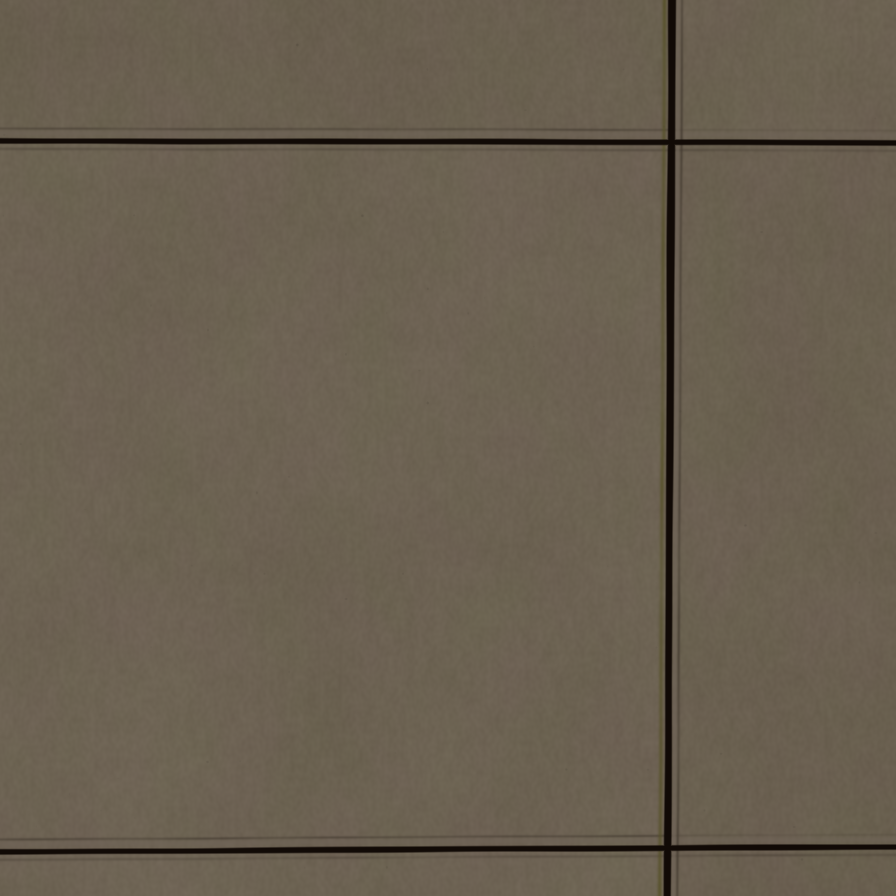
Reproduce this texture procedurally as a WebGL 1 fragment shader.

```glsl
precision highp float;

uniform vec2 u_resolution;

#define TILE_SIZE 0.79
#define JOINT_ORIGIN vec2(0.745, 0.0495)
#define JOINT_HALF_WIDTH vec2(0.0041, 0.0031)
#define TILE_COLOR vec3(0.422, 0.382, 0.320)
#define JOINT_COLOR vec3(0.065, 0.038, 0.022)
#define OLIVE_COLOR vec3(0.335, 0.315, 0.150)
#define GROOVE_COLOR vec3(0.270, 0.235, 0.195)
#define BEVEL_COLOR vec3(0.435, 0.390, 0.345)
#define MOTTLE 0.022
#define GRAIN 0.030
#define TILE_VARIATION 0.016

vec2 hash2(vec2 p) {
  vec3 q = fract(p.xyx * vec3(0.1031, 0.1030, 0.0973));
  q += dot(q, q.yzx + 33.33);
  return fract((q.xx + q.yz) * q.zy);
}

float gradientDot(vec2 cell, vec2 offset, vec2 f) {
  float angle = 6.28318 * hash2(cell + offset).x;
  return dot(vec2(cos(angle), sin(angle)), f - offset);
}

float gradientNoise(vec2 p) {
  vec2 cell = floor(p), f = fract(p);
  vec2 w = f * f * f * (f * (f * 6.0 - 15.0) + 10.0);
  float low = mix(gradientDot(cell, vec2(0.0), f), gradientDot(cell, vec2(1.0, 0.0), f), w.x);
  float high = mix(gradientDot(cell, vec2(0.0, 1.0), f), gradientDot(cell, vec2(1.0), f), w.x);
  return mix(low, high, w.y);
}

float fbm(vec2 p) {
  float sum = 0.0, amplitude = 0.6;
  for (int i = 0; i < 4; i++) {
    sum += amplitude * gradientNoise(p);
    p = p * 2.03 + 17.3;
    amplitude *= 0.55;
  }
  return sum;
}

// Soft stripe around a signed distance
float stripe(float d, float center, float width) {
  float t = (d - center) / width;
  return exp(-t * t);
}

// Joint core with a smoothed edge
float core(float d, float halfWidth, float blur) {
  return 1.0 - smoothstep(halfWidth - blur, halfWidth + blur, abs(d));
}

void main() {
  vec2 uv = gl_FragCoord.xy / u_resolution;
  float blur = max(0.0013, 0.75 / min(u_resolution.x, u_resolution.y));

  // Slightly tilted tile grid with joints at whole numbers
  vec2 grid = (uv - JOINT_ORIGIN - vec2(0.005, 0.0052) * uv.yx)
            / vec2(TILE_SIZE, 0.7935 - 0.0077 * uv.x);
  vec2 tile = floor(grid);
  vec2 d = (grid - floor(grid + 0.5)) * TILE_SIZE;
  d += 0.0007 * vec2(gradientNoise(vec2(uv.y * 7.0, 3.5)), gradientNoise(vec2(uv.x * 7.0, 8.5)));

  // Tile surface: broad stains, upright streaks and fine grain
  float tone = (hash2(tile + 41.0).x - 0.5) * TILE_VARIATION;
  float stain = fbm(uv * 5.0 + 3.7);
  float tint = fbm(uv * vec2(13.0, 8.0) + 29.1);
  float streak = gradientNoise(uv * vec2(90.0, 42.0) + 5.3);
  float grain = gradientNoise(uv * vec2(210.0, 150.0) + 11.9);
  vec3 color = TILE_COLOR + tone + MOTTLE * stain;
  color += vec3(0.5, -0.35, 0.7) * MOTTLE * tint;
  color += GRAIN * (0.45 * streak + 0.55 * grain);
  float speck = smoothstep(0.55, 0.75, gradientNoise(uv * 110.0 + 61.0));
  color *= 1.0 - 0.12 * speck;

  // Bevels and grooves along the horizontal joints
  float wear = 0.75 + 0.5 * gradientNoise(vec2(uv.x * 12.0, tile.y * 5.0 + 0.5));
  float leftTile = 1.0 - 0.6 * step(0.0, grid.x);
  color = mix(color, BEVEL_COLOR, 0.5 * stripe(d.y, 0.0085, 0.003));
  color = mix(color, GROOVE_COLOR, 0.60 * wear * leftTile * stripe(d.y, 0.0138, 0.0016));
  color = mix(color, GROOVE_COLOR, 0.42 * wear * stripe(d.y, -0.0088, 0.0018));

  // Olive fringe left of the vertical joints, bevel and groove on the right
  float fade = 0.85 + 0.5 * gradientNoise(vec2(uv.y * 10.0, tile.x * 5.0 + 0.5));
  color = mix(color, OLIVE_COLOR, 0.75 * fade * stripe(d.x, -0.0085, 0.0024));
  color = mix(color, BEVEL_COLOR, 0.7 * stripe(d.x, 0.0070, 0.0025));
  color = mix(color, GROOVE_COLOR, 0.62 * fade * stripe(d.x, 0.0112, 0.0017));

  // Dark joints
  vec2 halfWidth = JOINT_HALF_WIDTH * (1.0 + 0.2 * gradientNoise(uv * 6.0 + 71.0));
  float joint = max(core(d.x, halfWidth.x, blur), core(d.y, halfWidth.y, blur));
  color = mix(color, JOINT_COLOR, joint);

  gl_FragColor = vec4(clamp(color, 0.0, 1.0), 1.0);
}
```
